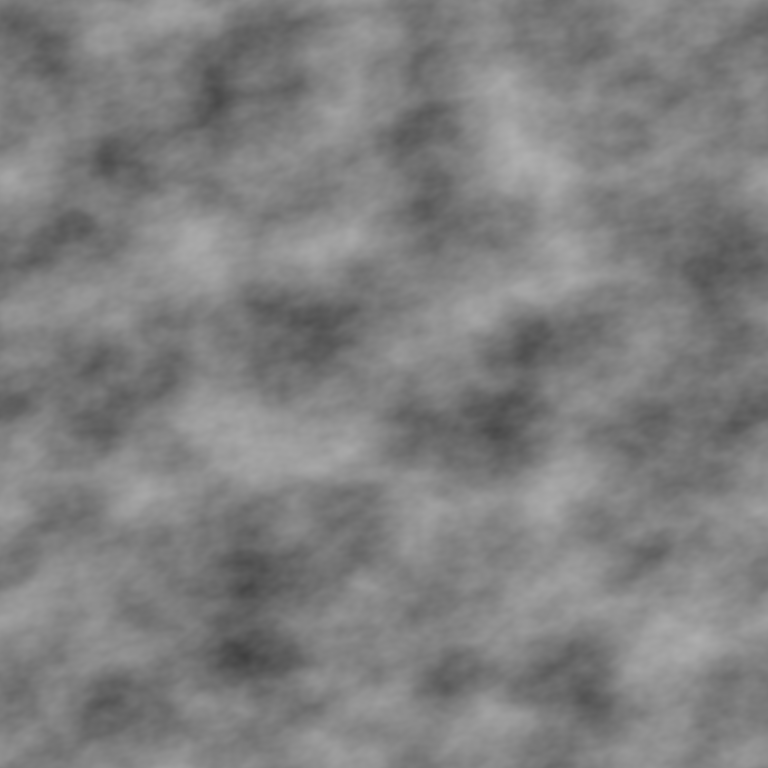
A WebGL 1 fragment shader for this texture:

```glsl
precision highp float;

// Soft grey cloud texture that tiles on all four sides.
// Five octaves of wrapping gradient noise are summed on a slightly sheared
// lattice, so the wide puffs climb gently rightward, then mapped to grey.

uniform vec2 u_resolution;

const float TAU = 6.2831853;
const vec2 BASE_CELLS = vec2(5.0, 7.0); // whole repeats keep the tile seamless
const float BASE_SHEAR = 1.0;           // rows climbed across one tile width
const int OCTAVES = 5;
const float GAIN = 0.54;
const float MEAN_GREY = 0.5;
const float CONTRAST = 0.268;
const float DARK_SKEW = 0.16;
const float NOISE_VARIANCE = 0.065;     // recentres the skew term

float hash(vec2 cell, float seed) {
  vec3 p = fract(vec3(cell.xyx + seed * 17.31) * vec3(0.1031, 0.1030, 0.0973));
  p += dot(p, p.yzx + 33.33);
  return fract((p.x + p.y) * p.z);
}

// Crossing the right edge undoes the shear, so the lattice meets itself.
vec2 wrapCell(vec2 cell, vec2 period, float shear) {
  float lap = floor((cell.x + 0.5) / period.x);
  return mod(cell + vec2(0.0, lap * shear) + 0.5, period) - 0.5;
}

// Slope contribution of one lattice corner.
float cornerSlope(vec2 cell, vec2 corner, vec2 local, vec2 period, float shear, float seed) {
  float angle = TAU * hash(floor(wrapCell(cell + corner, period, shear) + 0.5), seed);
  return dot(vec2(cos(angle), sin(angle)), local - corner);
}

float gradientNoise(vec2 p, vec2 period, float shear, float seed) {
  vec2 cell = floor(p);
  vec2 local = p - cell;
  vec2 blend = local * local * local * (local * (local * 6.0 - 15.0) + 10.0);
  float bottom = mix(cornerSlope(cell, vec2(0.0, 0.0), local, period, shear, seed),
                     cornerSlope(cell, vec2(1.0, 0.0), local, period, shear, seed), blend.x);
  float top = mix(cornerSlope(cell, vec2(0.0, 1.0), local, period, shear, seed),
                  cornerSlope(cell, vec2(1.0, 1.0), local, period, shear, seed), blend.x);
  return mix(bottom, top, blend.y);
}

// Each octave doubles cells and shear alike, so every layer still wraps.
float cloudNoise(vec2 uv, vec2 baseCells, float baseShear, float gain) {
  vec2 period = baseCells;
  float shear = baseShear;
  float amplitude = 1.0;
  float total = 0.0;
  for (int i = 0; i < OCTAVES; i++) {
    vec2 p = uv * period - vec2(0.0, uv.x * shear);
    total += amplitude * gradientNoise(p, period, shear, float(i) + 3.0);
    period *= 2.0;
    shear *= 2.0;
    amplitude *= gain;
  }
  return total;
}

float toneMap(float height, float contrast, float skew) {
  float skewed = height - skew * (height * height - NOISE_VARIANCE);
  return MEAN_GREY + contrast * skewed;
}

void main() {
  vec2 uv = gl_FragCoord.xy / u_resolution;
  float height = cloudNoise(uv, BASE_CELLS, BASE_SHEAR, GAIN);
  float grey = toneMap(height, CONTRAST, DARK_SKEW);
  gl_FragColor = vec4(vec3(clamp(grey, 0.0, 1.0)), 1.0);
}
```
